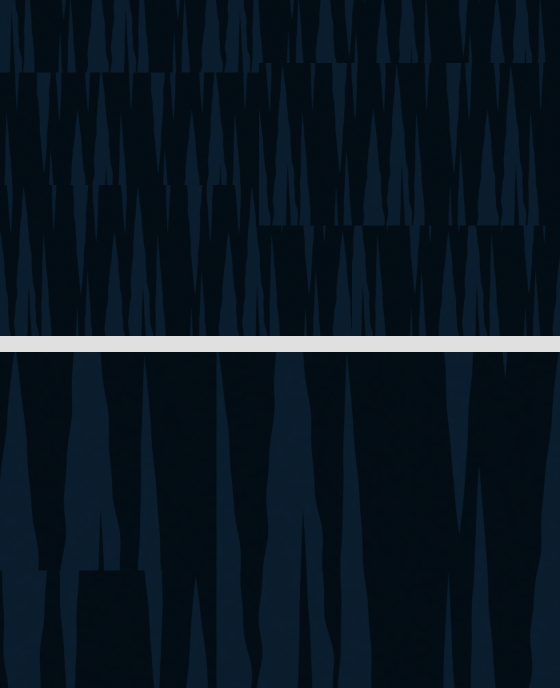
Top, the full canvas; bottom, a detail of the centre.
Reproduce this pattern procedurally as a Shadertoy shader.

```glsl
const vec2 GRID = vec2(768.0, 460.0);   // design units spanning the canvas
const float PERIOD = 156.5;             // width of one repeat
const float TILE_HEIGHT = 223.0;
const float RISING_POWER = 0.85;        // edge curvature of the spikes
const float HANGING_POWER = 0.75;
const float WOBBLE = 0.07;              // edge waviness relative to width
const float GRAIN = 0.006;
const int SAMPLES = 2;
const vec3 DARK = vec3(0.012, 0.05, 0.08);
const vec3 BLUE = vec3(0.04, 0.113, 0.178);

// Each spike: tip x, tip y, base x, half width at the base
const vec4 RISING[5] = vec4[5](
    vec4(0.0, 64.0, 0.0, 15.0),
    vec4(32.0, 3.0, 35.5, 17.5),
    vec4(59.0, 68.0, 63.5, 7.8),
    vec4(119.5, 119.0, 121.0, 5.8),
    vec4(105.5, 168.0, 105.5, 2.6));
const vec4 HANGING[4] = vec4[4](
    vec4(110.5, 150.0, 109.5, 10.3),
    vec4(131.5, 79.0, 130.5, 4.5),
    vec4(14.5, 67.0, 13.0, 4.0),
    vec4(73.0, 65.0, 73.5, 3.2));
const vec4 NOTCH = vec4(39.0, 139.0, 40.0, 3.4);

float hash(vec2 p) {
    return fract(sin(dot(p, vec2(12.9898, 78.233))) * 43758.5453);
}

float noise(vec2 p) {
    vec2 i = floor(p), f = fract(p);
    f = f * f * (3.0 - 2.0 * f);
    return mix(mix(hash(i), hash(i + vec2(1, 0)), f.x),
               mix(hash(i + vec2(0, 1)), hash(i + vec2(1, 1)), f.x), f.y);
}

// Coverage of a tapered spike, repeated horizontally
float spike(vec2 q, vec4 s, float baseY, float power, float blur) {
    float t = (q.y - s.y) / (baseY - s.y);
    float along = clamp(t, 0.0, 1.0);
    float x = q.x - mix(s.x, s.z, along);
    x -= PERIOD * round(x / PERIOD);
    float wave = sin(q.y * 0.11 + s.x) + 0.5 * sin(q.y * 0.23 + s.z * 2.0);
    x += WOBBLE * s.w * wave * along;
    float halfWidth = s.w * pow(along, power);
    return step(0.0, t) * clamp((halfWidth - abs(x)) / blur + 0.5, 0.0, 1.0);
}

// Origin of the overlapping block of tiles that covers p
vec2 blockOrigin(vec2 p) {
    if (p.x > 355.0 && p.y > 86.0 && p.y < 309.0) return vec2(512.0, 86.0);
    if (p.y > 253.0) return vec2(p.x < 483.0 ? 157.0 : 615.0, 253.0);
    if (p.x > 465.0) return vec2(525.0, -74.0);
    if (p.y > 99.0) return vec2(106.5, 87.0);
    return vec2(133.5, -124.0);
}

float spikes(vec2 p, float blur) {
    vec2 q = p - blockOrigin(p);
    float cover = 0.0;
    for (int i = 0; i < 5; i++)
        cover = max(cover, spike(q, RISING[i], TILE_HEIGHT, RISING_POWER, blur));
    cover *= 1.0 - spike(q, NOTCH, TILE_HEIGHT, RISING_POWER, blur);
    for (int i = 0; i < 4; i++)
        cover = max(cover, spike(q, HANGING[i], 0.0, HANGING_POWER, blur));
    return cover;
}

void mainImage(out vec4 fragColor, in vec2 fragCoord) {
    vec2 unitsPerPixel = GRID / iResolution.xy;
    float blur = unitsPerPixel.y;

    // Supersampling softens the block seams as well
    float cover = 0.0;
    for (int i = 0; i < SAMPLES * SAMPLES; i++) {
        vec2 offset = (vec2(i % SAMPLES, i / SAMPLES) + 0.5) / float(SAMPLES) - 0.5;
        vec2 p = (fragCoord + offset) * unitsPerPixel;
        cover += spikes(vec2(p.x, GRID.y - p.y), blur);
    }
    cover /= float(SAMPLES * SAMPLES);

    // Faint woven grain
    float grain = noise(fragCoord * unitsPerPixel * 0.4) - 0.5;
    fragColor = vec4(mix(DARK, BLUE, cover) + GRAIN * grain, 1.0);
}
```
